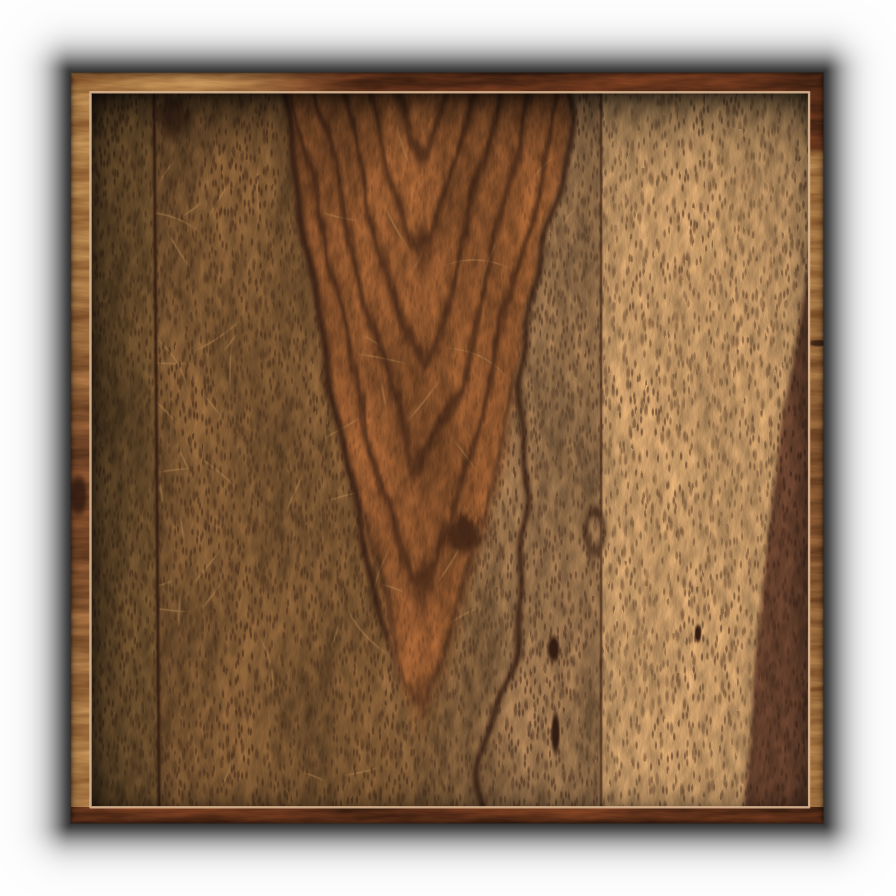
A Shadertoy shader for this texture:

```glsl
// Worn wooden panel with a V-shaped heartwood figure, in a thin framed tray with a soft shadow.
const vec2 OUTER_MIN = vec2(0.079, 0.081), OUTER_MAX = vec2(0.919);
const vec2 INNER_MIN = vec2(0.101, 0.099), INNER_MAX = vec2(0.903, 0.897);
const vec3 PAPER = vec3(0.995), RIM = vec3(0.86, 0.72, 0.58);
const vec3 LEFT_WOOD = vec3(0.44, 0.32, 0.18), BROWN_WOOD = vec3(0.47, 0.33, 0.19);
const vec3 HEARTWOOD = vec3(0.53, 0.32, 0.17), GREY_WOOD = vec3(0.56, 0.42, 0.28);
const vec3 PALE_WOOD = vec3(0.75, 0.58, 0.39), RED_WOOD = vec3(0.41, 0.26, 0.18);
const vec3 VEIN = vec3(0.20, 0.11, 0.07), SCRATCH = vec3(0.74, 0.56, 0.34);
const float SHADOW_REACH = 0.023, SHADOW_DEPTH = 0.8;
const float SEAM_LEFT = 0.172, SEAM_RIGHT = 0.671;
const float V_AXIS = 0.472, V_SLOPE = 4.2, RING_STEP = 0.125;
const int SCRATCHES = 50;

vec2 hash2(vec2 p) {
    return fract(sin(vec2(dot(p, vec2(127.1, 311.7)), dot(p, vec2(269.5, 183.3)))) * 43758.5);
}

// Layered, warped sines
float mottle(vec2 p) {
    float sum = 0.0, amp = 0.55;
    for (int i = 0; i < 5; i++) {
        sum += amp * sin(p.x + 1.3 * sin(p.y)) * cos(p.y + 0.7);
        p = mat2(0.8, -0.6, 0.6, 0.8) * p * 1.95 + 2.7;
        amp *= 0.62;
    }
    return sum;
}

// Cellular noise: dark flecks around a share of the cell points
float pores(vec2 p, float density) {
    vec2 base = floor(p);
    float nearest = 9.0, id = 0.0;
    for (int k = 0; k < 9; k++) {
        vec2 c = base + vec2(k % 3 - 1, k / 3 - 1), h = hash2(c);
        float d = length(c + h - p);
        if (d < nearest) { nearest = d; id = fract(h.x * 7.3 + h.y * 3.1); }
    }
    return (1.0 - smoothstep(0.12, 0.48, nearest)) * step(id, density);
}

float bump(float d, float width) { return exp(-d * d / (width * width)); }

float spot(vec2 uv, vec2 center, vec2 radius) {
    return 1.0 - smoothstep(0.5, 1.2, length((uv - center) / radius));
}

float boxDistance(vec2 uv, vec2 lo, vec2 hi) {
    vec2 d = abs(uv - 0.5 * (lo + hi)) - 0.5 * (hi - lo);
    return length(max(d, 0.0)) + min(max(d.x, d.y), 0.0);
}

float scratches(vec2 uv) {
    float sum = 0.0;
    for (int i = 0; i < SCRATCHES; i++) {
        vec2 h = hash2(vec2(i, 3)), k = hash2(vec2(i, 17));
        vec2 q = uv - mix(vec2(0.18, 0.12), vec2(0.66, 0.86), vec2(h.x * h.x, h.y));
        float a = k.x * 6.283, len = 0.012 + 0.035 * k.y;
        q = mat2(cos(a), -sin(a), sin(a), cos(a)) * q;
        q.y += q.x * q.x * (k.y - 0.5) * 12.0;
        sum += bump(q.y, 0.0011) * (1.0 - smoothstep(0.3 * len, len, abs(q.x)));
    }
    return min(sum, 1.0);
}

vec3 panelColor(vec2 uv) {
    float x = uv.x, y = uv.y;
    float broad = mottle(uv * vec2(38.0, 11.0)), fine = mottle(uv * vec2(240.0, 75.0));
    float wobble = 0.004 * sin(y * 31.0) + 0.002 * sin(y * 73.0 + 1.0);

    // Edges of the heartwood, planks and dark right strip
    float s = 0.883 - y, b = y - 0.1;
    float leftEdge = 0.319 + 0.133 * s + 0.094 * s * s + 0.5 * wobble;
    float rightEdge = 0.536 + 0.05 * smoothstep(0.62, 0.84, y)
                    + 0.048 * smoothstep(0.12, 0.34, y) + wobble;
    float redEdge = 0.83 + 0.046 * b + 0.126 * b * b;
    float seamLeft = SEAM_LEFT + 0.007 * (0.9 - y);
    float pale = smoothstep(-0.001, 0.001, x - SEAM_RIGHT);

    // Nested V rings
    float dx = x - V_AXIS;
    float t = y - V_SLOPE * (sqrt(dx * dx + 0.0004) - 0.02) + 0.035 * broad;
    float heart = smoothstep(0.15, 0.26, t) * smoothstep(-0.006, 0.006, x - leftEdge)
                * (1.0 - smoothstep(-0.01, 0.006, x - rightEdge));
    float ring = pow(0.5 + 0.5 * cos(6.283 * (t - 0.22) / RING_STEP), 5.0);

    // Plank tones
    vec3 col = mix(LEFT_WOOD, BROWN_WOOD, step(seamLeft, x));
    col = mix(col, GREY_WOOD, smoothstep(0.40, 0.62, x + 0.02 * broad));
    col = mix(col, HEARTWOOD * (1.0 + 0.12 * smoothstep(0.5, 0.9, t)), heart);
    col = mix(col, PALE_WOOD, pale);
    col = mix(col, RED_WOOD, smoothstep(-0.004, 0.006, x - redEdge + 0.003 * broad));
    col *= 1.0 + (0.20 - 0.10 * pale) * broad + 0.17 * fine;

    // Scratches and pores
    col = mix(col, SCRATCH, 0.42 * (1.0 - pale) * step(seamLeft, x) * scratches(uv));
    float pore = max(pores(uv * vec2(230.0, 72.0), 0.55 - 0.15 * pale),
                     0.8 * pores(uv * vec2(150.0, 48.0) + 9.0, 0.28));
    col = mix(col, VEIN, pore * mix(0.5, 0.18, heart) * (0.75 + 0.35 * broad));

    // Veins and seams
    float dark = 0.6 * heart * ring;
    dark = max(dark, 0.8 * bump(x - leftEdge, 0.005) * smoothstep(0.2, 0.34, y));
    dark = max(dark, 0.75 * bump(x - rightEdge, 0.0045));
    dark = max(dark, 0.85 * bump(x - seamLeft, 0.0021));
    dark = max(dark, 0.65 * bump(x - SEAM_RIGHT, 0.0016));

    // Knots and slots
    vec2 rough = uv + 0.005 * fine;
    dark = max(dark, 0.75 * spot(rough, vec2(0.518, 0.404), vec2(0.026, 0.024)));
    dark = max(dark, 0.65 * spot(rough, vec2(0.193, 0.87), vec2(0.02, 0.026)));
    dark = max(dark, 0.6 * bump(length((uv - vec2(0.664, 0.407)) / vec2(0.01, 0.022)) - 1.0, 0.35));
    dark = max(dark, spot(uv, vec2(0.62, 0.182), vec2(0.005, 0.026)));
    dark = max(dark, spot(uv, vec2(0.618, 0.276), vec2(0.007, 0.016)));
    dark = max(dark, spot(uv, vec2(0.779, 0.293), vec2(0.004, 0.011)));

    // Shade cast inward by the frame
    vec2 lo = 1.0 - vec2(0.62, 0.35) * exp((INNER_MIN - uv) / vec2(0.028, 0.014));
    vec2 hi = 1.0 - vec2(0.40, 0.75) * exp((uv - INNER_MAX) / vec2(0.014, 0.032));
    return mix(col, VEIN, dark) * lo.x * lo.y * hi.x * hi.y;
}

vec3 frameColor(vec2 uv) {
    float grain = mottle(uv * vec2(14.0, 120.0)), right = step(0.5, uv.x);
    vec3 col = mix(vec3(0.50, 0.31, 0.15), vec3(0.80, 0.61, 0.37), 0.55 + 0.5 * grain);
    float dark = mix(0.75, 0.5, right) * bump(uv.y - 0.44, 0.17);
    dark = max(dark, right * smoothstep(0.828, 0.836, uv.y));
    dark = max(dark, smoothstep(0.20, 0.42, uv.x) * step(INNER_MAX.y, uv.y));
    dark = max(dark, step(uv.y, INNER_MIN.y));
    col = mix(col, vec3(0.37, 0.19, 0.10) * (1.0 + 0.45 * grain), dark);
    float marks = max(spot(uv, vec2(0.088, 0.447), vec2(0.01, 0.024)),
                      spot(uv, vec2(0.914, 0.617), vec2(0.012, 0.004)));
    return mix(col, VEIN, 0.85 * marks);
}

void mainImage(out vec4 fragColor, in vec2 fragCoord) {
    vec2 uv = fragCoord / iResolution.xy;
    float px = 1.0 / min(iResolution.x, iResolution.y);
    float outer = boxDistance(uv, OUTER_MIN, OUTER_MAX);
    float inner = boxDistance(uv, INNER_MIN, INNER_MAX);

    // Drop shadow, frame, panel and bright rim
    vec3 col = PAPER * (1.0 - SHADOW_DEPTH * exp(-pow(max(outer, 0.0) / SHADOW_REACH, 1.4)));
    vec3 frame = frameColor(uv) * (1.0 - 0.5 * exp(min(outer, 0.0) / 0.003));
    col = mix(col, frame, 1.0 - smoothstep(-px, px, outer));
    if (inner < px) col = mix(col, panelColor(uv), 1.0 - smoothstep(-px, px, inner));
    col = mix(col, RIM, 0.9 * (1.0 - smoothstep(0.0006, 0.0006 + 1.3 * px, abs(inner))));
    fragColor = vec4(clamp(col, 0.0, 1.0), 1.0);
}
```
